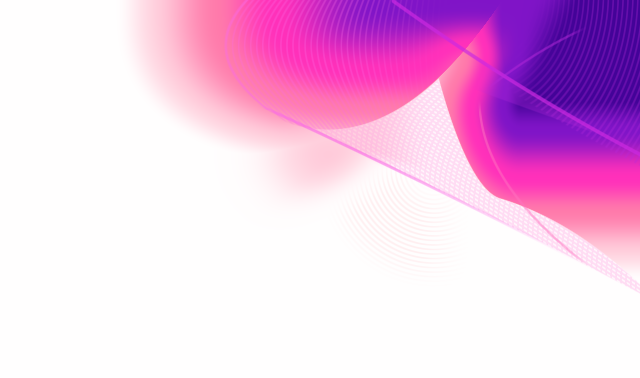
A Shadertoy shader for this background:

```glsl
// Flowing translucent ribbons in indigo, magenta and pink with fine line meshes on white.

// Colour ramp from white (0) through pinks to indigo (1)
vec3 ramp(float heat) {
    vec3 c = mix(vec3(1.0, 0.995, 0.995), vec3(1.0, 0.82, 0.87), smoothstep(0.0, 0.17, heat));
    c = mix(c, vec3(1.0, 0.48, 0.67), smoothstep(0.13, 0.38, heat));
    c = mix(c, vec3(1.0, 0.19, 0.73), smoothstep(0.36, 0.55, heat));
    c = mix(c, vec3(0.50, 0.08, 0.78), smoothstep(0.55, 0.80, heat));
    return mix(c, vec3(0.22, 0.0, 0.56), smoothstep(0.80, 1.0, heat));
}

// Antialiased coverage of the side where dist is positive
float side(float dist) {
    float aa = 0.75 * fwidth(dist) + 1e-5;
    return smoothstep(-aa, aa, dist);
}

float stroke(float dist, float halfWidth) {
    float aa = 1.2 * fwidth(dist) + 1e-5;
    return 1.0 - smoothstep(halfWidth, halfWidth + aa, abs(dist));
}

// Evenly repeated thin lines along the level sets of a field
float mesh(float field, float spacing) {
    float aa = 1.2 * fwidth(field) + 1e-5;
    float dist = abs(fract(field / spacing) - 0.5) * spacing;
    return 1.0 - smoothstep(0.0004, 0.0004 + aa, dist);
}

float band(float lo, float hi, float soft, float v) {
    return smoothstep(lo, lo + soft, v) * (1.0 - smoothstep(hi - soft, hi, v));
}

void mainImage(out vec4 fragColor, in vec2 fragCoord) {
    // Units of canvas height, y measured down from the top
    vec2 p = fragCoord / iResolution.y;
    p.x *= 1.695 * iResolution.y / iResolution.x;
    p.y = 1.0 - p.y;

    // Boundary curves of the folds
    float u = p.x - 1.325;
    float w = p.x - 0.706;
    float v = p.x - 1.0375;
    float sheetEdge = 0.525 + 0.3 * u + (u > 0.0 ? 0.85 : -10.0) * u * u;
    float peachEdge = 0.343 - 1.6 * (p.x - 0.87) * (p.x - 0.87);
    float ribbonEdge = 0.287 + 0.46 * w + 0.035 * w * w;
    float diagonal = 0.72 * v - 0.15 * v * v;
    float curl = 0.597 + 3.9 * (p.y - 0.12) * (p.y - 0.12);

    // Left sheet, cooling away from the top
    vec2 a = max(vec2(1.0 - p.x, 1.6 * (p.y - 0.02)), 0.0);
    float d = pow(pow(a.x, 2.5) + pow(a.y, 2.5) + 1e-6, 0.4);
    float left = max(0.8 - 0.8 * d - 0.5 * d * d, 0.0);
    float below = side(p.y - peachEdge) * smoothstep(0.72, 0.95, p.x);
    float pale = 0.14 * (1.0 - smoothstep(0.95, 1.2, p.x));
    left = mix(left, min(left, pale), below);

    // Soft glow beneath the left sheet
    vec2 g = (p - vec2(0.87, 0.41)) / vec2(0.17, 0.14);
    float glow = 0.17 * exp(-dot(g, g)) * (1.0 - smoothstep(1.45, 1.75, p.x + 1.4 * p.y));
    left = max(left, glow);

    // Right sheet with its dark rounded lobe
    vec2 b = max(vec2(1.5 * (1.38 - p.x), p.y - 0.27), 0.0);
    float dark = smoothstep(1.38, 1.6, p.x + 0.5 * p.y);
    float right = clamp(0.95 - 2.0 * length(b), 0.0, 0.8 + 0.2 * dark);
    float inSheet = side(sheetEdge - p.y) * smoothstep(1.12, 1.17, p.x);
    float heat = mix(left, max(left, right), inSheet);

    // Hot tongue where the sheets meet
    vec2 t = (p - vec2(1.25, 0.15)) / vec2(0.11, 0.08);
    heat -= 0.14 * exp(-dot(t, t));
    vec3 color = ramp(heat);

    // Translucent wedge under the diagonal fold
    vec3 violet = vec3(0.72, 0.16, 0.86);
    vec3 orchid = vec3(0.98, 0.42, 0.90);
    float wedge = side(p.y - diagonal) * side(0.22 + 0.36 * (p.x - 1.21) - p.y);
    color = mix(color, violet, 0.28 * wedge * band(1.24, 1.62, 0.08, p.x));

    // Near-vertical mesh inside the left curl
    float bend = 1.0 - smoothstep(0.6, 1.3, p.x);
    float curlField = p.x - 3.9 * bend * (p.y - 0.12) * (p.y - 0.12);
    float curlMask = side(p.x - curl) * side(peachEdge - p.y) * (1.0 - smoothstep(0.9, 1.2, p.x));
    color = mix(color, orchid, 0.28 * curlMask * mesh(curlField, 0.016));

    // Crossed mesh on the pale ribbon and its white tail
    float depth = ribbonEdge - p.y;
    float ribbon = side(depth) * side(p.y - peachEdge) * smoothstep(0.7, 0.8, p.x) * (1.0 - inSheet);
    float weave = mesh(p.x - 1.5 * depth * depth, 0.013) + mesh(depth + 0.12 * p.x, 0.011);
    color = mix(color, vec3(1.0, 0.55, 0.86), ribbon * (0.06 + 0.24 * min(weave, 1.0)));

    // Arcs across the dark corner
    float arc = length((p - vec2(1.28, -0.02)) * vec2(1.0, 0.8));
    float arcMask = smoothstep(0.12, 0.3, arc) * side(0.03 + diagonal - p.y) * smoothstep(1.3, 1.45, p.x);
    color = mix(color, violet, 0.3 * arcMask * mesh(arc, 0.013));

    // Faint arcs below the ribbon
    float ripple = length(p - vec2(1.15, 0.45));
    float rippleMask = side(-depth) * band(0.03, 0.32, 0.1, ripple) * smoothstep(1.6, 1.75, p.x + 1.4 * p.y);
    rippleMask *= 1.0 - smoothstep(1.1, 1.25, p.x);
    color = mix(color, vec3(1.0, 0.80, 0.82), 0.3 * rippleMask * mesh(ripple, 0.012));

    // Bright fold lines
    float z = p.x - 1.28;
    float rise = p.y - (0.243 - 0.8 * z + 0.65 * z * z);
    float fall = p.x - 1.27 - 1.5 * (p.y - 0.265) * (p.y - 0.265);
    float ribbonFade = smoothstep(0.68, 0.74, p.x) * (1.0 - smoothstep(0.9, 1.6, p.x));
    color = mix(color, orchid, 0.65 * ribbonFade * stroke(depth, 0.0018));
    color = mix(color, orchid, 0.4 * stroke(p.x - curl, 0.0008) * step(p.y, 0.29));
    color = mix(color, vec3(0.80, 0.16, 0.88), 0.7 * side(v) * stroke(p.y - diagonal, 0.003));
    color = mix(color, violet, 0.5 * band(1.28, 1.56, 0.06, p.x) * stroke(rise, 0.001));
    color = mix(color, vec3(1.0, 0.45, 0.75), 0.5 * band(0.26, 0.71, 0.05, p.y) * stroke(fall, 0.0012));

    fragColor = vec4(color, 1.0);
}
```
